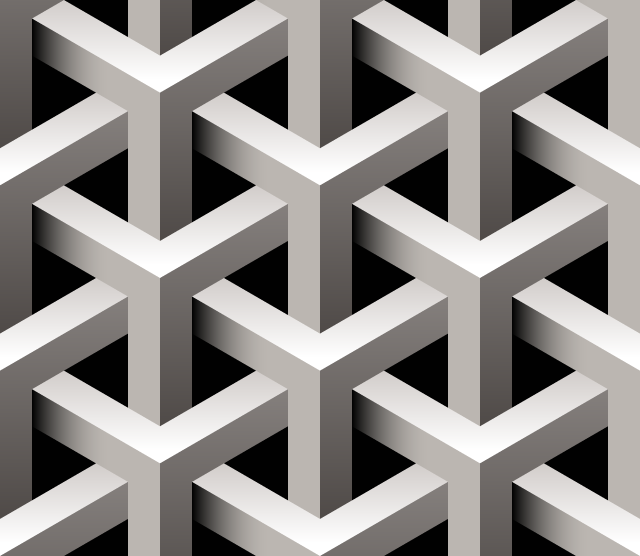
Write a WebGL 1 fragment shader that draws this pattern.

```glsl
precision highp float;
// Interlocking three-armed beams in shaded grey over black, on a staggered grid.

uniform vec2 u_resolution;

#define COLUMNS 2.0                        // repeats across
#define ROWS 3.0                           // repeats down
#define BAR 0.4                            // beam height, in half periods
#define SHADOW_REACH 0.5                   // length of the shadow on left arms
#define TOP_FAR vec3(0.82, 0.80, 0.79)
#define TOP_NEAR vec3(1.0)
#define LEFT_LIT vec3(0.735, 0.715, 0.695)
#define RIGHT_HIGH vec3(0.52, 0.50, 0.49)
#define RIGHT_LOW vec3(0.31, 0.29, 0.28)
#define BACKGROUND vec3(0.005)
#define SAMPLES 4                          // antialiasing samples per axis

// White-topped chevron, fading to grey towards the arm tips.
vec3 topShade(float y) {
  return mix(TOP_FAR, TOP_NEAR, clamp((y + 1.0) / 0.86, 0.0, 1.0));
}

// Left face, emerging from shadow at the arm tip.
vec3 leftShade(float x) {
  float s = 1.0 - clamp((x + 1.0 - 0.5 * BAR) / SHADOW_REACH, 0.0, 1.0);
  return LEFT_LIT * (1.0 - s * s);
}

// Right face, darkening down the stem.
vec3 rightShade(float y) {
  return mix(RIGHT_HIGH, RIGHT_LOW, clamp((y + 0.8) / 2.4, 0.0, 1.0));
}

// Paints the beams whose corners lie at even coordinates; y points down.
// Each stem ends where the chevron one period below begins.
vec3 paintBeams(vec2 p, vec3 under) {
  float x = mod(p.x + 1.0, 2.0) - 1.0;
  float side = abs(x);
  float drop = mod(p.y + side + BAR, 2.0); // depth below the chevron's top edge
  float y = drop - BAR - side;
  if (side > 1.0 - 0.5 * BAR) return under;
  if (drop < BAR) return y > side - 2.0 + BAR ? topShade(y) : under;
  if (drop > 2.0 * BAR && side > 0.5 * BAR) return under;
  return x < 0.0 ? leftShade(x) : rightShade(y);
}

vec3 weave(vec2 uv) {
  vec2 p = vec2(uv.x, 1.0 - uv.y) * 2.0 * vec2(COLUMNS, ROWS);
  return paintBeams(p - 1.0, paintBeams(p, BACKGROUND));
}

void main() {
  // Average a grid of samples for smooth edges.
  vec3 sum = vec3(0.0);
  for (int i = 0; i < SAMPLES; i++) {
    for (int j = 0; j < SAMPLES; j++) {
      vec2 offset = (vec2(float(i), float(j)) + 0.5) / float(SAMPLES) - 0.5;
      sum += weave((gl_FragCoord.xy + offset) / u_resolution);
    }
  }
  gl_FragColor = vec4(sum / float(SAMPLES * SAMPLES), 1.0);
}
```
